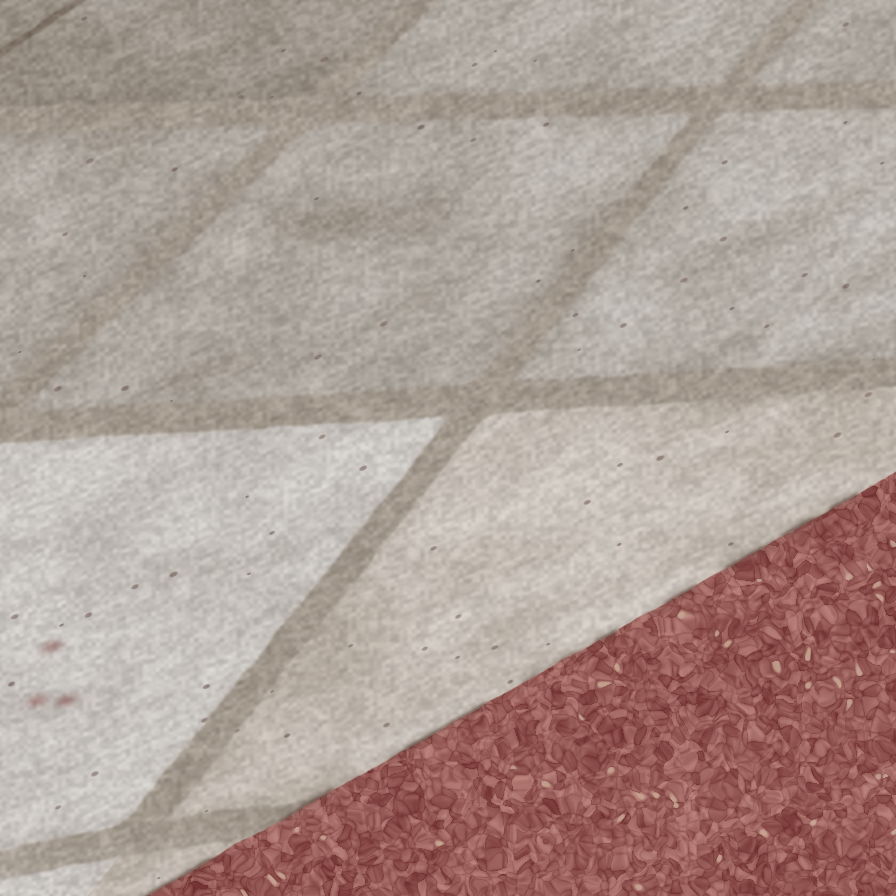
This texture is drawn by a WebGL 2 fragment shader. Its source:

```glsl
#version 300 es
precision highp float;
uniform vec2 u_resolution;
out vec4 fragColor;

#define PALE vec3(0.80, 0.785, 0.77)
#define GRIME vec3(0.605, 0.57, 0.53)
#define MORTAR vec3(0.635, 0.595, 0.55)
#define RED_DARK vec3(0.44, 0.19, 0.185)
#define RED_LIGHT vec3(0.70, 0.48, 0.455)
#define GRAIN_SCALE 92.0
#define JOINT_WIDTH 0.0165
#define JOINT_ROUGHNESS 0.006
#define PIT_SCALE 24.0

float hash(vec2 p) {
    vec3 q = fract(p.xyx * vec3(0.1031, 0.1030, 0.0973));
    q += dot(q, q.yzx + 33.33);
    return fract((q.x + q.y) * q.z);
}

vec2 hash2(vec2 p) {
    return vec2(hash(p), hash(p + 57.3));
}

float noise(vec2 p) {
    vec2 i = floor(p), f = fract(p);
    f = f * f * (3.0 - 2.0 * f);
    return mix(mix(hash(i), hash(i + vec2(1, 0)), f.x),
               mix(hash(i + vec2(0, 1)), hash(i + 1.0), f.x), f.y);
}

float fbm(vec2 p) {
    float sum = 0.0, amp = 0.5;
    for (int i = 0; i < 5; i++) {
        sum += amp * noise(p);
        p = mat2(1.6, 1.2, -1.2, 1.6) * p + 7.1;
        amp *= 0.5;
    }
    return sum;
}

float smoothMin(float a, float b, float k) {
    float h = max(k - abs(a - b), 0.0) / k;
    return min(a, b) - h * h * k * 0.25;
}

// Soft elongated blot, tilted by the given angle
float blot(vec2 p, vec2 centre, vec2 size, float angle) {
    float c = cos(angle), s = sin(angle);
    vec2 q = mat2(c, -s, s, c) * (p - centre) / size;
    return exp(-dot(q, q));
}

// Sparse dark pits, one candidate per cell
float pits(vec2 p) {
    vec2 cell = floor(p), r = hash2(cell);
    vec2 q = fract(p) - 0.25 - 0.5 * r;
    q = mat2(0.9, -0.43, 0.43, 0.9) * q * vec2(1.0, 1.9);
    float size = 0.06 + 0.10 * hash(cell + 9.0);
    return step(0.80, hash(cell + 21.0)) * (1.0 - smoothstep(size * 0.4, size, length(q)));
}

// Crushed red grains: nearest-point cells with shaded gaps
vec3 redGravel(vec2 p) {
    vec2 g = p * GRAIN_SCALE;
    g += 1.3 * (vec2(noise(g * 0.7), noise(g * 0.7 + 40.0)) - 0.5);
    vec2 base = floor(g), id = base;
    float near = 9.0, second = 9.0;
    for (int k = 0; k < 9; k++) {
        vec2 cell = base + vec2(k % 3, k / 3) - 1.0;
        float d = length(g - cell - hash2(cell));
        if (d < near) { second = near; near = d; id = cell; }
        else second = min(second, d);
    }
    float tone = 0.16 + 0.55 * hash(id + 3.0) + 0.5 * (noise(g * 2.3) - 0.5);
    tone += 0.22 * smoothstep(0.0, 0.35, second - near) + 0.3 * (fbm(p * 9.0) - 0.5);
    vec3 col = mix(RED_DARK, RED_LIGHT, clamp(tone, 0.0, 1.1));
    float fleck = step(0.982, hash(id + 71.0)) * (1.0 - smoothstep(0.2, 0.5, near));
    return mix(col, vec3(0.80, 0.68, 0.60), fleck * 0.8);
}

void main() {
    vec2 p = gl_FragCoord.xy / u_resolution;
    float px = 1.0 / min(u_resolution.x, u_resolution.y);
    float rough = JOINT_ROUGHNESS * (fbm(p * 38.0) - 0.5);

    // Joint centre lines: three rows, two slanted columns
    float rowTop = p.y - (0.866 + 0.029 * p.x);
    float rowMid = p.y - (0.523 + p.x * (0.054 + 0.008 * p.x));
    float rowLow = p.y - (0.034 + p.x * (0.22 - 0.17 * p.x));
    float colLeft = 0.70 * (p.x - (p.y - 0.540) * 1.027);
    float colRight = 0.785 * (p.x - 0.098 - 0.79 * p.y - 0.13 * max(p.y - 0.87, 0.0));
    float rows = min(min(abs(rowTop) + 0.002, abs(rowMid)), abs(rowLow)) - JOINT_WIDTH;
    float left = max(abs(colLeft) - 0.0135, -rowMid);
    float right = max(abs(colRight) - mix(0.018, 0.011, p.y), -rowLow);
    float joint = smoothMin(rows, min(left, right), 0.014) + rough;

    // Tile grime: tone per row and column, streaks and blots
    vec2 along = mat2(0.91, -0.42, 0.42, 0.91) * p;
    float streak = fbm(along * vec2(11.0, 32.0));
    float cloud = fbm(p * 6.0 + 3.0);
    float above = step(0.0, rowMid), top = step(0.0, rowTop);
    float grime = 0.08 + 0.24 * step(0.0, colRight) * (1.0 - above) + 0.40 * above;
    grime += top * (0.12 + 0.24 * step(colLeft, 0.0));
    grime += 0.12 * above * step(colLeft, 0.0);
    grime += 0.65 * (streak - 0.48) + 0.45 * (cloud - 0.48);
    grime += 0.40 * blot(p, vec2(0.39, 0.755), vec2(0.11, 0.025), 0.08);
    grime += 0.32 * blot(p, vec2(0.62, 0.69), vec2(0.12, 0.03), 0.9);
    grime += 0.25 * blot(p, vec2(0.32, 0.59), vec2(0.20, 0.025), 0.05);
    grime += 0.25 * blot(p, vec2(0.37, 0.27), vec2(0.10, 0.03), 0.9);
    grime += 0.20 * exp(-max(joint, 0.0) * 130.0);
    vec3 col = mix(PALE, GRIME, clamp(grime, 0.0, 1.15));
    col += vec3(0.012, 0.0, -0.012) * step(0.0, colRight) * (1.0 - above);
    col = mix(col, vec3(0.45, 0.37, 0.34), 0.6 * pits(p * PIT_SCALE));
    for (int i = 0; i < 3; i++) {
        vec2 spot = vec2(0.058 + 0.016 * float(i - 1), i == 1 ? 0.278 : 0.218);
        col = mix(col, vec3(0.56, 0.40, 0.39), 0.75 * blot(p, spot, vec2(0.011, 0.006), 0.3));
    }

    // Mortar, corner crack and surface grain
    vec3 mortar = MORTAR + 0.10 * (fbm(p * 60.0) - 0.5);
    mortar = mix(mortar, PALE, 0.30 * smoothstep(0.08, 0.0, p.y));
    col = mix(mortar, col, smoothstep(-px - 0.0015, px + 0.0015, joint));
    float crack = abs(p.x - 0.09 - 1.5 * (p.y - 1.0)) * 0.55 + rough;
    col = mix(col, vec3(0.43, 0.37, 0.32), 0.6 * (1.0 - smoothstep(0.001, 0.006, crack)));
    col += 0.09 * (noise(p * 210.0) - 0.5) + 0.07 * (noise(along * vec2(90.0, 250.0)) - 0.5);

    // Red wedge with a broken dark rim
    float edge = 0.87 * (p.y - 0.565 * (p.x - 0.163)) + 0.8 * rough;
    float rim = exp(-abs(edge - 0.001) * 380.0) * smoothstep(0.3, 0.65, noise(p * 34.0));
    col = mix(redGravel(p), col, smoothstep(-px, px, edge));
    col = mix(col, vec3(0.36, 0.28, 0.24), 0.65 * rim);
    fragColor = vec4(clamp(col, 0.0, 1.0), 1.0);
}
```
